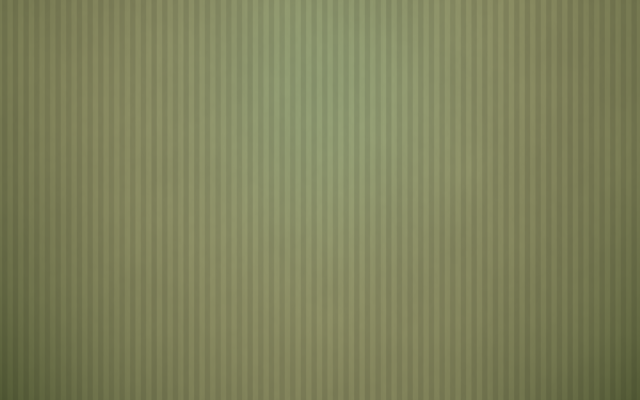
A WebGL 1 fragment shader for this pattern:

```glsl
precision highp float;

uniform vec2 u_resolution;

const float STRIPE_COUNT = 60.0;
const float DARK_CENTER = 0.45;
const float DARK_WIDTH = 0.5;

const vec3 OLIVE = vec3(0.548, 0.545, 0.388);
const vec3 SAGE = vec3(0.560, 0.605, 0.445);
const vec3 SHADOW = vec3(0.275, 0.310, 0.170);

float hash(vec2 p) {
  return fract(sin(dot(p, vec2(127.1, 311.7))) * 43758.5453);
}

float valueNoise(vec2 p) {
  vec2 cell = floor(p);
  vec2 f = fract(p);
  f = f * f * (3.0 - 2.0 * f);
  float low = mix(hash(cell), hash(cell + vec2(1.0, 0.0)), f.x);
  float high = mix(hash(cell + vec2(0.0, 1.0)), hash(cell + vec2(1.0, 1.0)), f.x);
  return mix(low, high, f.y);
}

// Layered noise, centered on zero
float mottle(vec2 p) {
  float sum = 0.0;
  float weight = 0.5;
  for (int i = 0; i < 4; i++) {
    sum += weight * (valueNoise(p) - 0.5);
    p = p * 2.03 + vec2(17.3, 9.1);
    weight *= 0.5;
  }
  return sum;
}

// Coverage of the dark band in each repeat
float darkStripe(float x, float softness) {
  float offset = abs(fract(x - DARK_CENTER + 0.5) - 0.5);
  return 1.0 - smoothstep(-softness, softness, offset - 0.5 * DARK_WIDTH);
}

// Soft light above the middle
float glow(vec2 uv, vec2 center, vec2 radius) {
  vec2 d = (uv - center) / radius;
  return exp(-dot(d, d));
}

// Darkening toward the sides, strongest in the lower corners
float vignette(vec2 uv) {
  float side = abs(2.0 * uv.x - 1.0);
  float depth = 1.0 - uv.y;
  return 0.33 * pow(side, 2.5)
       + 0.20 * depth * depth * depth
       + 0.32 * side * side * depth * depth
       + 0.07 * pow(uv.y, 5.0);
}

void main() {
  vec2 uv = gl_FragCoord.xy / u_resolution;
  vec2 p = vec2(uv.x * u_resolution.x / u_resolution.y, uv.y);

  // Background light and worn patches
  vec3 color = mix(OLIVE, SAGE, glow(uv, vec2(0.51, 0.78), vec2(0.22, 0.42)));
  color = mix(color, SHADOW, clamp(vignette(uv), 0.0, 1.0));
  color *= 1.0 + 0.06 * mottle(p * vec2(7.0, 5.0));

  // Stripes with slight differences in strength
  float x = uv.x * STRIPE_COUNT;
  float softness = max(0.06, 0.75 * STRIPE_COUNT / u_resolution.x);
  float repeatIndex = floor(x - DARK_CENTER + 0.5);
  float strength = 0.090 + 0.025 * (hash(vec2(repeatIndex, 4.0)) - 0.5);
  color *= 1.0 + strength * (0.5 - darkStripe(x, softness));

  // Fine paper fibers
  color *= 1.0 + 0.025 * mottle(p * vec2(120.0, 60.0));

  gl_FragColor = vec4(color, 1.0);
}
```
